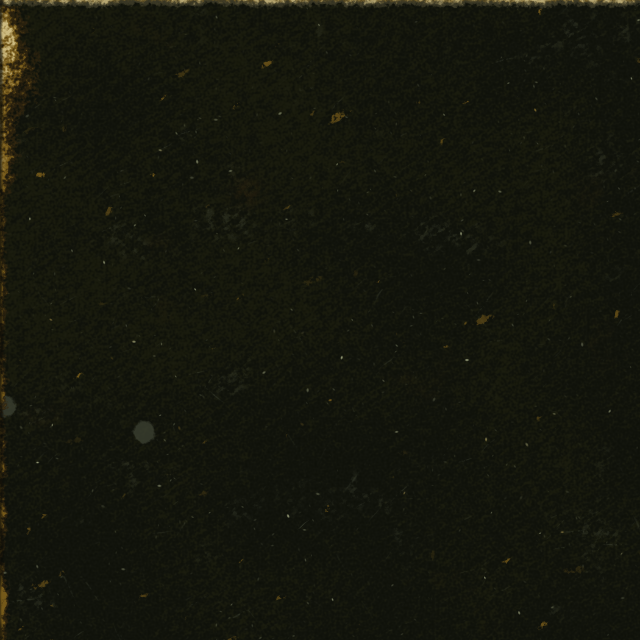
This texture is drawn by a WebGL 2 fragment shader. Its source:

```glsl
#version 300 es
precision highp float;

uniform vec2 u_resolution;
out vec4 fragColor;

const vec3 BLACK_GREEN = vec3(0.066, 0.074, 0.045);
const vec3 OLIVE = vec3(0.094, 0.100, 0.047);
const vec3 RUST = vec3(0.19, 0.14, 0.055);
const vec3 OCHRE = vec3(0.46, 0.35, 0.10);
const vec3 CREAM = vec3(0.80, 0.73, 0.50);
const vec3 DUST = vec3(0.58, 0.60, 0.46);
const vec3 GREY = vec3(0.24, 0.26, 0.20);
const float GRAIN = 0.014;
const float STROKE_ANGLE = 0.55;
const float FLAKE_ANGLE = 0.3;
const float TOP_WEAR = 0.010;
const vec2 LEFT_WEAR = vec2(0.012, 0.042);  // width at bottom, at top
const float SOFTNESS = 0.0012;

vec2 hash2(vec2 p) {
    vec3 q = fract(p.xyx * vec3(0.1031, 0.1030, 0.0973));
    q += dot(q, q.yzx + 33.33);
    return fract((q.xx + q.yz) * q.zy);
}

vec2 rotate(vec2 p, float angle) {
    float c = cos(angle), s = sin(angle);
    return vec2(c * p.x + s * p.y, c * p.y - s * p.x);
}

float slope(vec2 corner, vec2 offset) {
    float a = 6.2832 * hash2(corner).x;
    return dot(vec2(cos(a), sin(a)), offset);
}

float gradientNoise(vec2 p) {
    vec2 i = floor(p), f = p - i;
    vec2 w = f * f * f * (f * (f * 6.0 - 15.0) + 10.0);
    vec2 e = vec2(1.0, 0.0);
    float low = mix(slope(i, f), slope(i + e, f - e), w.x);
    float high = mix(slope(i + e.yx, f - e.yx), slope(i + 1.0, f - 1.0), w.x);
    return 1.4 * mix(low, high, w.y);
}

float fbm(vec2 p) {
    float sum = 0.0, gain = 0.55;
    for (int i = 0; i < 4; i++) {
        sum += gain * gradientNoise(p);
        p = rotate(p, 0.6) * 2.03 + 17.3;
        gain *= 0.55;
    }
    return sum;
}

// Scattered ellipses, one at most per cell; returns the strongest cover
float marks(vec2 p, float cells, float density, vec2 halfSize, float angle, float spread, float seed) {
    float soft = max(SOFTNESS, 0.5 / u_resolution.y), cover = 0.0;
    for (int y = -1; y <= 1; y++)
    for (int x = -1; x <= 1; x++) {
        vec2 id = floor(p * cells) + vec2(x, y) + seed;
        vec2 a = hash2(id), b = hash2(id + 71.3), c = hash2(id + 19.7);
        if (a.x > density) continue;
        vec2 q = rotate(p - (id - seed + b) / cells, angle + spread * (c.x - 0.5));
        vec2 size = halfSize * mix(0.5, 1.3, a.x / density);
        float d = (length(q / size) - 1.0) * size.y;
        cover = max(cover, mix(0.15, 1.0, c.y * c.y) * (1.0 - smoothstep(-soft, soft, d)));
    }
    return cover;
}

void main() {
    vec2 uv = gl_FragCoord.xy / u_resolution;
    float fine = fbm(uv * 75.0);
    float grit = gradientNoise(uv * 230.0 + 9.0);
    float patches = fbm(uv * 9.0 + 31.0);
    float gather = smoothstep(-0.1, 0.4, patches);

    // Dark ground, olive clouding broken by slanted fibres and grain
    float fibres = gradientNoise(rotate(uv, STROKE_ANGLE) * vec2(45.0, 170.0));
    float cloud = 0.5 * fbm(uv * 3.0 + 5.0) + 0.35 * fine + 0.3 * fibres + 0.3 * grit;
    cloud += 0.2 * (uv.y - uv.x);
    vec3 colour = mix(BLACK_GREEN, OLIVE, smoothstep(-0.15, 0.4, cloud));
    colour += GRAIN * (0.8 * grit + 0.4 * fine);

    // Brown stains
    vec2 away = uv - vec2(0.385, 0.70);
    float stain = exp(-dot(away, away) * 1900.0) + 0.3 * smoothstep(0.3, 0.6, fbm(uv * 6.0 + 83.0));
    colour = mix(colour, RUST, 0.55 * stain * smoothstep(-0.4, 0.4, fine));

    // Broken scratches: warped so that they bend, gathered in patches
    vec2 bent = uv + 0.006 * vec2(patches, fbm(uv * 14.0 + 3.0));
    float broken = smoothstep(-0.25, 0.25, fine + 0.3 * grit);
    float hairs = marks(bent, 30.0, 0.5, vec2(0.012, 0.0009), STROKE_ANGLE, 1.0, 11.0);
    float cross = marks(bent, 18.0, 0.35, vec2(0.016, 0.0009), -1.0, 0.6, 131.0);
    cross *= 1.0 - smoothstep(0.3, 0.7, uv.y);
    colour = mix(colour, GREY, 0.75 * max(hairs, cross) * broken * (0.15 + gather));

    // Scuffed powdery patches
    float scuff = smoothstep(0.2, 0.55, fbm(uv * 7.0 + 57.0)) * smoothstep(0.0, 0.5, fine + 0.4 * fibres);
    colour = mix(colour, GREY, 0.35 * scuff);

    // Round grey spots with ragged rims
    for (int i = 0; i < 2; i++) {
        vec2 centre = vec2(0.008 + 0.217 * float(i), 0.365 - 0.041 * float(i));
        float rim = length(uv - centre) - 0.017 + 0.006 * fine;
        colour = mix(colour, GREY, 0.75 * (1.0 - smoothstep(-0.003, 0.002, rim)));
    }

    // Ochre flakes and smaller chips
    vec2 torn = uv + 0.006 * vec2(fine, fbm(uv * 75.0 + 40.0));
    float flakes = marks(torn, 8.0, 0.3, vec2(0.015, 0.0045), FLAKE_ANGLE, 0.6, 47.0);
    float chips = marks(torn, 16.0, 0.16, vec2(0.006, 0.0025), 0.8, 1.2, 83.0);
    colour = mix(colour, OCHRE, max(flakes, chips) * smoothstep(-0.25, 0.2, fine + 0.3 * grit));

    // Dust: dim powder, then sparse bright specks
    float powder = marks(uv, 70.0, 0.25, vec2(0.0016, 0.0009), STROKE_ANGLE, 4.0, 23.0);
    float specks = marks(uv, 20.0, 0.28, vec2(0.0021, 0.0013), 0.9, 3.0, 59.0);
    colour = mix(colour, DUST, 0.35 * powder * (0.25 + gather));
    colour = mix(colour, mix(DUST, OCHRE, smoothstep(0.1, 0.4, patches)), specks);

    // Worn left border, widest near the top
    float upper = smoothstep(0.62, 0.9, uv.y);
    float width = mix(LEFT_WEAR.x, LEFT_WEAR.y, upper);
    float left = 1.0 - uv.x / width + 0.8 * fine + 0.9 * patches + 0.3 * grit + 0.3 * upper - 0.15;
    colour = mix(colour, RUST, 0.8 * smoothstep(0.0, 0.5, left));
    colour = mix(colour, OCHRE, smoothstep(0.45, 0.95, left));
    colour = mix(colour, CREAM, upper * smoothstep(0.85, 1.4, left));

    // Worn top border, uneven along its length
    float along = fbm(vec2(uv.x * 9.0, 7.0));
    float top = 1.0 - (1.0 - uv.y) / TOP_WEAR + 0.7 * fine + 0.9 * along + 0.25 * grit;
    colour = mix(colour, mix(RUST, GREY, 0.6), smoothstep(-0.1, 0.4, top));
    vec3 topPaint = mix(OCHRE, CREAM, smoothstep(-0.3, 0.5, along + fine));
    colour = mix(colour, topPaint, 0.85 * smoothstep(0.4, 1.2, top));

    // Shadowed outer rim of the left side
    float rimShade = 1.0 - smoothstep(0.001, 0.007, uv.x + 0.006 * patches);
    colour = mix(colour, 0.5 * BLACK_GREEN, 0.7 * rimShade);

    fragColor = vec4(clamp(colour, 0.0, 1.0), 1.0);
}
```
